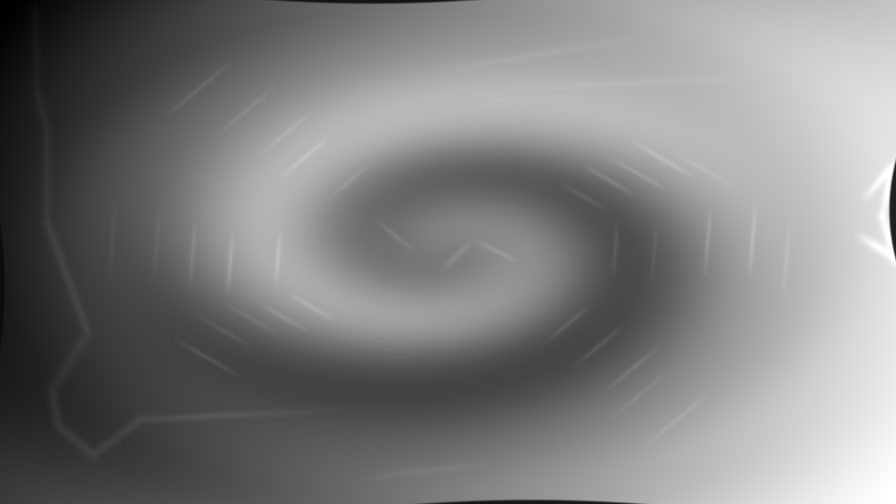
Give the GLSL for this background, as a WebGL 2 fragment shader.

```glsl
#version 300 es
precision highp float;

uniform vec2 u_resolution;
out vec4 fragColor;

float hash(vec2 p) {
    return fract(sin(dot(p, vec2(127.1, 311.7))) * 43758.5453);
}

// Soft line from a to b; taper fades both ends
float stroke(vec2 p, vec2 a, vec2 b, float width, float taper) {
    vec2 ab = b - a;
    float h = clamp(dot(p - a, ab) / dot(ab, ab), 0.0, 1.0);
    float d = length(p - a - ab * h) / width;
    return exp(-d * d) * mix(1.0, 4.0 * h * (1.0 - h), taper);
}

// Grey ramp twisted around the centre
float swirl(vec2 q) {
    float r = length(q);
    float inner = max(1.0 - r, 0.0);
    float turn = 8.0 * inner * inner - 0.3 * smoothstep(1.0, 1.4, r);
    float contrast = 0.41 - 0.1 * exp(-pow((r - 0.78) / 0.16, 2.0))
                          + 0.1 * exp(-pow((r - 0.36) / 0.15, 2.0));
    return 0.495 + contrast * dot(q, vec2(cos(turn), sin(turn)));
}

// Straight streaks lying along nested rings, in three opposite pairs
float streaks(vec2 p) {
    float angles[3] = float[3](0.02, 0.6, 2.27);
    float gaps[3] = float[3](0.1, 0.075, 0.12);
    vec2 slopes[3] = vec2[3](vec2(0.08, 1.0), vec2(0.87, -0.5), vec2(0.77, 0.64));
    float light = 0.0;
    for (int k = 0; k < 6; k++) {
        int pair = k % 3;
        for (int i = 0; i < 5; i++) {
            float rnd = hash(vec2(k, i) + 1.0);
            float radius = 0.37 + gaps[pair] * (float(i) + 0.4 * rnd - 0.2);
            float angle = angles[pair] + 3.14159 * float(k / 3) + 0.16 * (rnd - 0.5);
            vec2 mid = radius * vec2(0.889 * cos(angle), 0.5 * sin(angle));
            vec2 reach = normalize(slopes[pair]) * (0.03 + 0.07 * radius);
            light += stroke(p, mid - reach, mid + reach, 0.0045, 1.0) * (0.4 + 0.6 * rnd);
        }
    }
    return light;
}

// Faint bent crease down the left side and along the bottom
float crease(vec2 p) {
    float c = stroke(p, vec2(-0.82, 0.48), vec2(-0.815, 0.315), 0.009, 0.0) * 0.5;
    c = max(c, stroke(p, vec2(-0.815, 0.315), vec2(-0.796, 0.245), 0.009, 0.0) * 0.7);
    c = max(c, stroke(p, vec2(-0.796, 0.245), vec2(-0.796, 0.06), 0.009, 0.0) * 0.7);
    c = max(c, stroke(p, vec2(-0.796, 0.06), vec2(-0.715, -0.16), 0.009, 0.0));
    c = max(c, stroke(p, vec2(-0.715, -0.16), vec2(-0.785, -0.275), 0.012, 0.0) * 0.7);
    c = max(c, stroke(p, vec2(-0.785, -0.275), vec2(-0.773, -0.345), 0.01, 0.0));
    c = max(c, stroke(p, vec2(-0.773, -0.345), vec2(-0.704, -0.403), 0.01, 0.0));
    c = max(c, stroke(p, vec2(-0.704, -0.403), vec2(-0.611, -0.333), 0.009, 0.0));
    float fade = 1.0 - smoothstep(-0.5, -0.148, p.x);
    return max(c, stroke(p, vec2(-0.611, -0.333), vec2(-0.148, -0.31), 0.007, 0.0) * fade);
}

// Dark bulge creeping in from one border
float sliver(float along, float depth, float halfWidth, float thickness) {
    float t = along / halfWidth;
    return smoothstep(-0.003, 0.003, thickness * (1.0 - t * t) - depth);
}

void main() {
    vec2 p = (gl_FragCoord.xy - 0.5 * u_resolution) / u_resolution.y;
    float side = 0.5 * u_resolution.x / u_resolution.y;
    float tone = swirl((p - vec2(0.0, 0.01)) / vec2(side, 0.5));

    tone += 0.075 * streaks(p) + 0.055 * crease(p);

    // Small zigzag at the heart of the swirl
    tone += 0.05 * stroke(p, vec2(-0.15, 0.07), vec2(-0.06, -0.005), 0.005, 1.0);
    tone += 0.06 * stroke(p, vec2(-0.015, -0.04), vec2(0.05, 0.025), 0.006, 1.0);
    tone += 0.06 * stroke(p, vec2(0.05, 0.025), vec2(0.14, -0.02), 0.005, 1.0);

    // Long pale wisps near the top and bottom
    tone += 0.025 * stroke(p, vec2(-0.02, 0.36), vec2(0.38, 0.425), 0.008, 1.0);
    tone += 0.025 * stroke(p, vec2(0.1, 0.325), vec2(0.6, 0.345), 0.008, 1.0);
    tone += 0.03 * stroke(p, vec2(-0.18, -0.45), vec2(0.08, -0.42), 0.008, 1.0);

    // Bright flares around the right border
    tone += 0.12 * stroke(p, vec2(0.89, 0.18), vec2(0.83, 0.11), 0.008, 0.6);
    tone += 0.12 * stroke(p, vec2(0.88, 0.16), vec2(0.862, 0.07), 0.008, 0.5);
    tone += 0.14 * stroke(p, vec2(0.862, 0.07), vec2(0.89, -0.02), 0.009, 0.4);
    tone += 0.14 * stroke(p, vec2(0.82, 0.03), vec2(0.9, -0.02), 0.009, 0.6);

    // Dark slivers on all four borders
    float dark = sliver(p.x + 0.15, 0.5 - p.y, 0.2, 0.007);
    dark = max(dark, sliver(p.x - 0.165, p.y + 0.5, 0.22, 0.008));
    dark = max(dark, sliver(p.y + 0.067, p.x + side, 0.13, 0.009));
    dark = max(dark, sliver(p.y - 0.083, side - p.x, 0.1, 0.013));
    tone = mix(tone, 0.04, 0.9 * dark);

    fragColor = vec4(vec3(clamp(tone, 0.0, 1.0)), 1.0);
}
```
